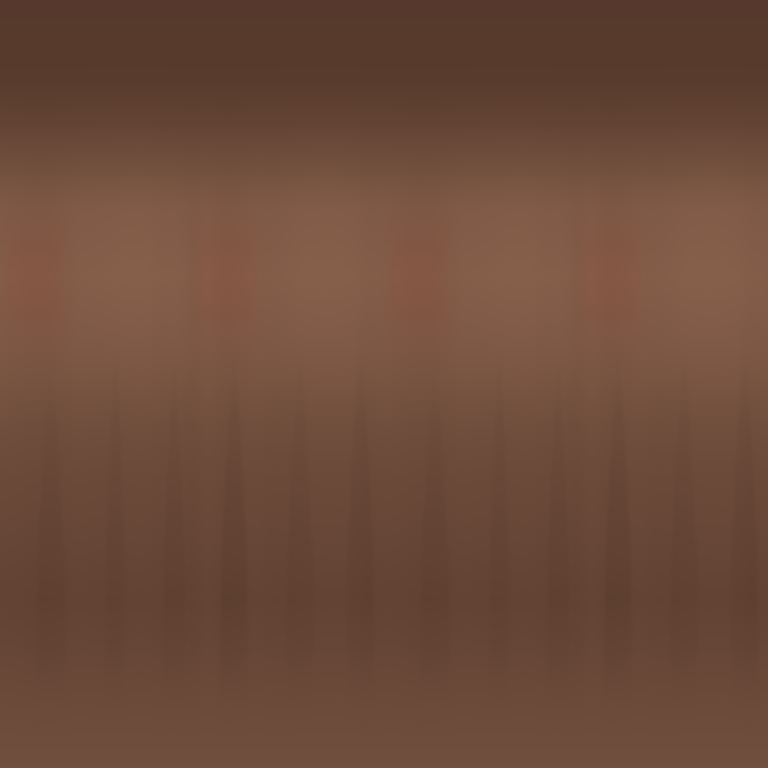
This texture is drawn by a Shadertoy shader. Its source:

```glsl
const float PERIOD = 0.5;
const float TAU = 6.2831853;

float hash(float n) {
    return fract(sin(n * 127.1) * 43758.5453);
}

// Smooth noise that wraps after the given number of cells
float wrappedNoise(float x, float cells, float seed) {
    float cell = floor(x);
    float blend = smoothstep(0.0, 1.0, fract(x));
    return mix(hash(mod(cell, cells) + seed), hash(mod(cell + 1.0, cells) + seed), blend);
}

float bell(float x, float center, float width) {
    float d = (x - center) / width;
    return exp(-d * d);
}

// Horizontal distance to a line repeated every PERIOD
float wrappedDistance(float x, float center) {
    return abs(fract((x - center) / PERIOD + 0.5) - 0.5) * PERIOD;
}

// Brightness by height: each stop holds height and tone
float bandTone(float y) {
    const vec2 stops[13] = vec2[13](
        vec2(0.00, 0.56), vec2(0.07, 0.47), vec2(0.15, 0.34),
        vec2(0.22, 0.26), vec2(0.38, 0.43), vec2(0.45, 0.56),
        vec2(0.55, 0.82), vec2(0.64, 0.94), vec2(0.73, 0.85),
        vec2(0.79, 0.55), vec2(0.84, 0.26), vec2(0.90, 0.04),
        vec2(1.00, 0.00));
    float tone = stops[0].y;
    for (int i = 1; i < 13; i++) {
        float t = clamp((y - stops[i - 1].x) / (stops[i].x - stops[i - 1].x), 0.0, 1.0);
        tone += (stops[i].y - stops[i - 1].y) * t;
    }
    return tone;
}

// Dark wedges that widen downwards from an apex
float wedgeShade(vec2 p) {
    float shade = 0.0;
    for (int i = 0; i < 6; i++) {
        float id = float(i);
        float center = 0.07 + 0.08 * id + 0.012 * (hash(id + 3.0) - 0.5);
        float apex = 0.56 + 0.08 * hash(id + 11.0);
        float halfWidth = mix(0.010, 0.021, hash(id + 23.0)) * smoothstep(apex + 0.05, 0.2, p.y);
        float core = 1.0 - smoothstep(halfWidth - 0.004, halfWidth + 0.004, wrappedDistance(p.x, center));
        shade += core * smoothstep(apex, apex - 0.2, p.y) * mix(0.6, 1.0, hash(id + 31.0));
    }
    return shade * smoothstep(0.04, 0.24, p.y);
}

void mainImage(out vec4 fragColor, in vec2 fragCoord) {
    vec2 p = fragCoord / iResolution.xy;
    float glow = bell(p.y, 0.65, 0.13);
    float wave = cos(TAU * (p.x - 0.17) / (0.5 * PERIOD));

    // Vertical bands with soft columns and wedges
    float column = wrappedNoise(p.x / PERIOD * 24.0, 24.0, 7.0) - 0.5;
    float tone = bandTone(p.y);
    tone += 0.05 * column * smoothstep(0.0, 0.2, p.y) * smoothstep(0.9, 0.7, p.y);
    tone += 0.045 * wave * glow;
    tone -= 0.09 * wedgeShade(p);

    // Brown ramp with reddish patches in the bright band
    vec3 color = mix(vec3(0.335, 0.224, 0.170), vec3(0.528, 0.375, 0.295), clamp(tone, 0.0, 1.1));
    float redness = smoothstep(0.2, 1.0, -wave) * bell(p.y, 0.635, 0.08);
    color += vec3(0.012, -0.014, -0.012) * redness;

    fragColor = vec4(color, 1.0);
}
```
